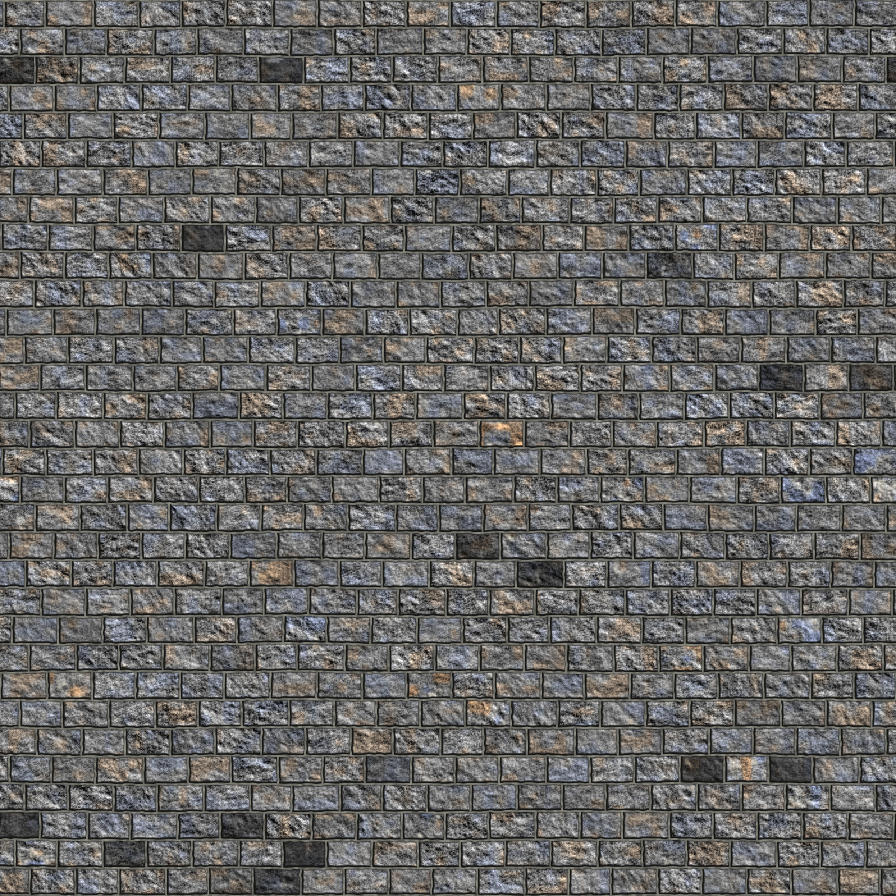
Reproduce this texture procedurally as a WebGL 1 fragment shader.

```glsl
precision highp float;
// Wall of small rough-hewn grey stone bricks, 20 across and 32 down, with stepped joints.
uniform vec2 u_resolution;

const vec2 GRID = vec2(20.0, 32.0);
const float ROW_SHIFT = 0.375;
const float JOINT_HALF = 0.0011;
const vec3 MORTAR = vec3(0.45, 0.45, 0.42);
const vec3 SHADOW = vec3(0.07, 0.07, 0.065);
const vec3 RUST = vec3(1.10, 0.99, 0.88);
const vec3 SLATE = vec3(0.94, 0.98, 1.08);
const vec3 QUARTZ = vec3(0.86, 0.84, 0.79);

float hash(vec2 p) {
  return fract(sin(dot(p, vec2(127.1, 311.7))) * 43758.5453);
}

float noise(vec2 p) {
  vec2 i = floor(p), f = fract(p);
  f = f * f * (3.0 - 2.0 * f);
  return mix(mix(hash(i), hash(i + vec2(1.0, 0.0)), f.x),
             mix(hash(i + vec2(0.0, 1.0)), hash(i + vec2(1.0, 1.0)), f.x), f.y);
}

float fbm(vec2 p) {
  float sum = 0.0, amp = 0.5;
  for (int i = 0; i < 4; i++) {
    sum += amp * noise(p);
    p = mat2(1.6, 1.2, -1.2, 1.6) * p + 17.3;
    amp *= 0.6;
  }
  return sum / 1.088;
}

// Sideways drift of the joint at the left of a brick, in brick widths
float jointDrift(float col, float row) {
  return 0.09 * hash(vec2(mod(col, GRID.x) + 3.0, row + 41.0));
}

// Chipped surface height, with a grain turned by a given angle
float stoneHeight(vec2 p, float angle, vec2 seed) {
  float c = cos(angle), s = sin(angle);
  vec2 q = mat2(c, s, -s, c) * p * vec2(95.0, 135.0) + seed;
  float ridge = 1.0 - abs(2.0 * noise(q * 0.8 + 9.0) - 1.0);
  return fbm(q) + 0.12 * ridge;
}

// Stone colour of one brick
vec3 stone(vec2 p, vec2 id) {
  float kind = hash(id + 5.3);
  float angle = 1.2 * (hash(id + 11.7) - 0.3);
  vec2 seed = 60.0 * vec2(hash(id + 2.1), hash(id + 7.9));

  // Relief lit from the upper right
  float h = stoneHeight(p, angle, seed);
  float relief = h - stoneHeight(p + vec2(0.0015, 0.0021), angle, seed);
  float rough = mix(0.7, 1.25, hash(id + 23.1));
  float tone = 0.452 + 0.10 * (hash(id + 31.0) - 0.5);
  tone += rough * (0.8 * relief + 0.42 * (h - 0.56));
  tone += 0.24 * (hash(floor(p * 700.0)) - 0.5) * rough;
  tone *= mix(0.5, 1.0, smoothstep(0.01, 0.025, kind));

  // Faint rusty and bluish stains
  float stain = noise(p * 75.0 + seed) + 0.4 * (hash(id + 47.0) - 0.5);
  vec3 tint = mix(vec3(1.0), RUST, smoothstep(0.60, 0.95, stain));
  tint = mix(tint, SLATE, 1.0 - smoothstep(0.05, 0.40, stain));

  // Pale mineral veins, strong in a few bricks
  float rich = smoothstep(0.93, 0.98, kind);
  float vein = smoothstep(0.61 - 0.11 * rich, 0.80, fbm(p * 90.0 + seed.yx));
  float pale = vein * mix(0.35, 0.95, rich);
  tint = mix(tint, tint * tint, rich);
  vec3 color = max(tone, 0.05) * tint;
  return mix(color, QUARTZ * tint * (0.85 + 1.2 * relief), pale);
}

void main() {
  vec2 p = gl_FragCoord.xy / u_resolution;
  float px = 1.0 / min(u_resolution.x, u_resolution.y);

  // Uneven courses and ragged brick edges
  vec2 q = p;
  q.y += 0.0022 * (noise(p * vec2(12.0, 20.0)) - 0.5);
  q += 0.0013 * (vec2(noise(p * 170.0), noise(p * 170.0 + 50.0)) - 0.5);

  // Brick cell, each course stepped sideways from the one above
  float y = (1.0 - q.y) * GRID.y;
  float row = floor(y);
  float x = q.x * GRID.x - ROW_SHIFT * row;
  float col = floor(x);
  if (x - col < jointDrift(col, row)) col -= 1.0;
  float left = col + jointDrift(col, row);
  float right = col + 1.0 + jointDrift(col + 1.0, row);
  vec2 id = vec2(mod(col, GRID.x), mod(row, GRID.y));

  // Distances to the left and bottom, then to the right and top joints
  vec2 low = vec2(x - left, row + 1.0 - y) / GRID;
  vec2 high = vec2(right - x, y - row) / GRID;
  float lowEdge = min(low.x, low.y);
  float highEdge = min(high.x, high.y);

  // Shadowed bevel, deeper at the left and bottom
  float shade = max(0.97 * (1.0 - smoothstep(0.0020, 0.0042, lowEdge)),
                    0.6 * (1.0 - smoothstep(0.0010, 0.0030, highEdge)));
  vec3 color = mix(stone(p, id), SHADOW, shade);

  // Thin gritty mortar line
  float mortar = 1.0 - smoothstep(JOINT_HALF - 0.5 * px, JOINT_HALF + 0.5 * px,
                                  min(lowEdge, highEdge));
  vec3 grit = MORTAR * (0.75 + 0.5 * noise(p * 260.0));
  color = mix(color, grit, mortar);

  gl_FragColor = vec4(clamp(color, 0.0, 1.0), 1.0);
}
```
